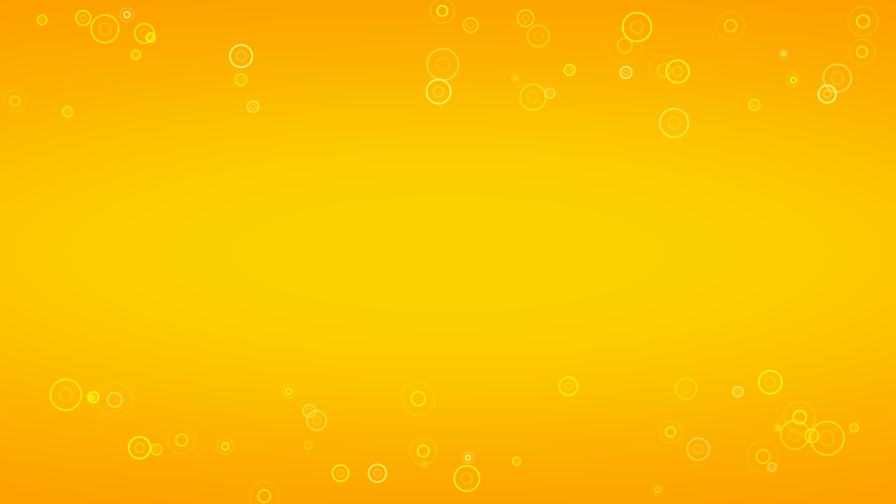
Give the GLSL for this background, as a WebGL 1 fragment shader.

```glsl
precision highp float;
// Golden elliptical glow with bands of thin concentric rings above and below.
uniform vec2 u_resolution;

// Background glow, in fractions of the canvas
const vec3 GLOW_COLOR = vec3(0.99, 0.82, 0.0);
const vec3 RIM_COLOR = vec3(0.99, 0.62, 0.0);
const vec2 GLOW_CENTER = vec2(0.5, 0.497);
const float GLOW_FLATNESS = 0.475;
const float GLOW_INNER = 0.08;
const float GLOW_OUTER = 0.62;

// Rings, in units of the canvas height
const vec3 RING_YELLOW = vec3(1.0, 0.97, 0.05);
const vec3 RING_PALE = vec3(1.0, 0.98, 0.5);
const float RADIUS_MIN = 0.007;
const float RADIUS_MAX = 0.034;
const float STROKE = 0.0036;
const int RINGS_PER_BAND = 36;

// Bands: height of the middle and vertical spread
const vec2 TOP_BAND = vec2(0.87, 0.23);
const vec2 BOTTOM_BAND = vec2(0.13, 0.23);

// Clusters per band: three middles, half widths, cumulative shares
const vec3 TOP_MIDDLES = vec3(0.145, 0.63, 0.90);
const vec3 TOP_WIDTHS = vec3(0.14, 0.145, 0.09);
const vec3 TOP_SHARES = vec3(0.34, 0.78, 1.0);
const vec3 BOTTOM_MIDDLES = vec3(0.25, 0.56, 0.86);
const vec3 BOTTOM_WIDTHS = vec3(0.18, 0.10, 0.13);
const vec3 BOTTOM_SHARES = vec3(0.43, 0.62, 1.0);

// Four random values in 0..1 from one seed
vec4 hash4(float seed) {
    vec4 q = fract(vec4(seed) * vec4(0.1031, 0.1030, 0.0973, 0.1099));
    q += dot(q, q.wzxy + 33.33);
    return fract((q.xxyz + q.yzzw) * q.zywx);
}

// Coverage of a smooth circular stroke
float ringStroke(float dist, float radius, float pixel) {
    float edge = abs(dist - radius) - 0.5 * STROKE;
    return 1.0 - smoothstep(-0.5 * pixel, 0.5 * pixel, edge);
}

// Chooses a cluster by its share, then a place inside it
float clusterX(vec3 middles, vec3 widths, vec3 shares, float pick, float along) {
    vec2 passed = step(shares.xy, vec2(pick));
    vec3 chosen = vec3(1.0 - passed.x, passed.x - passed.y, passed.y);
    return dot(middles, chosen) + (2.0 * along - 1.0) * dot(widths, chosen);
}

// Blends one band of scattered double rings over the colour
vec3 addBand(vec3 color, vec2 p, float aspect, float pixel, vec2 band,
             vec3 middles, vec3 widths, vec3 shares, float seed) {
    for (int i = 0; i < RINGS_PER_BAND; i++) {
        float id = float(i) + seed;
        vec4 place = hash4(id);
        vec4 look = hash4(id + 217.0);
        float pick = (float(i) + 0.5) / float(RINGS_PER_BAND);
        float x = clusterX(middles, widths, shares, pick, place.x);
        float y = band.x + (place.y - 0.5) * band.y;
        float dist = distance(p, vec2(x * aspect, y));

        // Either the outer or the inner circle is the bright one
        float radius = mix(RADIUS_MIN, RADIUS_MAX, pow(look.x, 1.4));
        float outerBright = step(0.4, look.y);
        float strength = mix(0.35, 0.95, look.z);
        float outer = ringStroke(dist, radius, pixel) * mix(0.25, 1.0, outerBright);
        float inner = ringStroke(dist, radius * 0.42, pixel) * mix(1.0, 0.4, outerBright);
        vec3 tint = mix(RING_YELLOW, RING_PALE, step(0.75, look.w));
        color = mix(color, tint, max(outer, inner) * strength);
    }
    return color;
}

void main() {
    vec2 uv = gl_FragCoord.xy / u_resolution;
    vec2 p = gl_FragCoord.xy / u_resolution.y;
    float aspect = u_resolution.x / u_resolution.y;
    float pixel = 1.5 / u_resolution.y;

    // Wide elliptical glow
    float reach = length((uv - GLOW_CENTER) * vec2(GLOW_FLATNESS, 1.0));
    vec3 color = mix(GLOW_COLOR, RIM_COLOR, smoothstep(GLOW_INNER, GLOW_OUTER, reach));

    // Ring bands
    color = addBand(color, p, aspect, pixel, TOP_BAND,
                    TOP_MIDDLES, TOP_WIDTHS, TOP_SHARES, 11.0);
    color = addBand(color, p, aspect, pixel, BOTTOM_BAND,
                    BOTTOM_MIDDLES, BOTTOM_WIDTHS, BOTTOM_SHARES, 83.0);

    gl_FragColor = vec4(color, 1.0);
}
```
